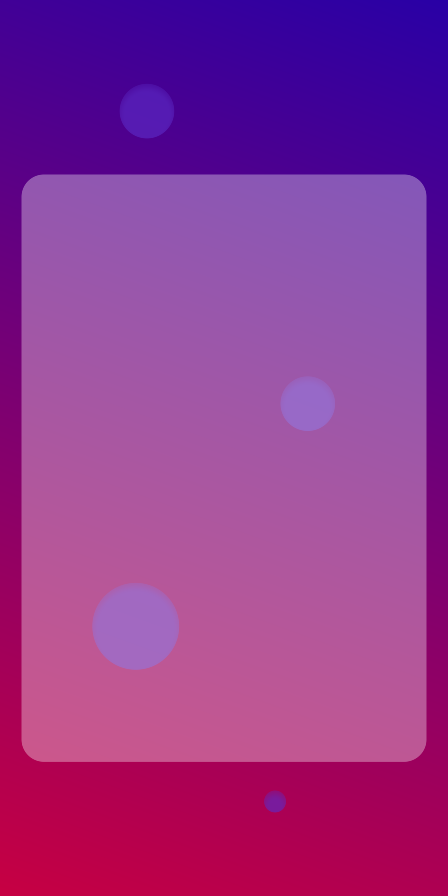
Give the GLSL for this background, as a Shadertoy shader.

```glsl
// Translucent rounded card over a crimson-to-indigo gradient with soft violet discs.

const vec2 CANVAS = vec2(1.0, 2.0);
const vec3 CRIMSON = vec3(0.78, 0.0, 0.26);
const vec3 INDIGO = vec3(0.16, 0.0, 0.65);
const vec3 VIOLET = vec3(0.36, 0.17, 0.78);

// Linear gradient whose ends touch opposite corners of the canvas
vec3 slantedGradient(vec2 p, float angle, vec3 from, vec3 to) {
    vec2 direction = vec2(sin(angle), cos(angle));
    float t = dot(p, direction) / dot(CANVAS, direction);
    return mix(from, to, clamp(t, 0.0, 1.0));
}

float roundedBox(vec2 p, vec2 halfSize, float radius) {
    vec2 q = abs(p) - halfSize + radius;
    return length(max(q, 0.0)) + min(max(q.x, q.y), 0.0) - radius;
}

float coverage(float dist, float pixel) {
    return 1.0 - smoothstep(-0.5 * pixel, 0.5 * pixel, dist);
}

// Disc opacity, fading beneath an inner shadow along its upper rim
float discOpacity(vec2 p, float radius, float pixel) {
    float mask = coverage(length(p) - radius, pixel);
    float inner = length(p + vec2(0.0, 0.008)) - radius;
    float shadow = smoothstep(-0.013, 0.013, inner);
    return mask * mix(0.63, 0.28, shadow);
}

void mainImage(out vec4 fragColor, in vec2 fragCoord) {
    vec2 p = fragCoord / iResolution.xy * CANVAS;
    float pixel = CANVAS.y / iResolution.y;

    vec3 color = slantedGradient(p, radians(20.0), CRIMSON, INDIGO);

    // Discs: centre and radius
    vec3 discs[4] = vec3[4](
        vec3(0.328, 1.752, 0.061),
        vec3(0.687, 1.099, 0.061),
        vec3(0.303, 0.602, 0.097),
        vec3(0.614, 0.211, 0.0245)
    );
    for (int i = 0; i < 4; i++) {
        float opacity = discOpacity(p - discs[i].xy, discs[i].z, pixel);
        color = mix(color, VIOLET, opacity);
    }

    // Frosted card above the discs
    float card = roundedBox(p - vec2(0.5, 0.955), vec2(0.452, 0.6555), 0.05);
    color = mix(color, vec3(1.0), 0.34 * coverage(card, pixel));

    fragColor = vec4(color, 1.0);
}
```
